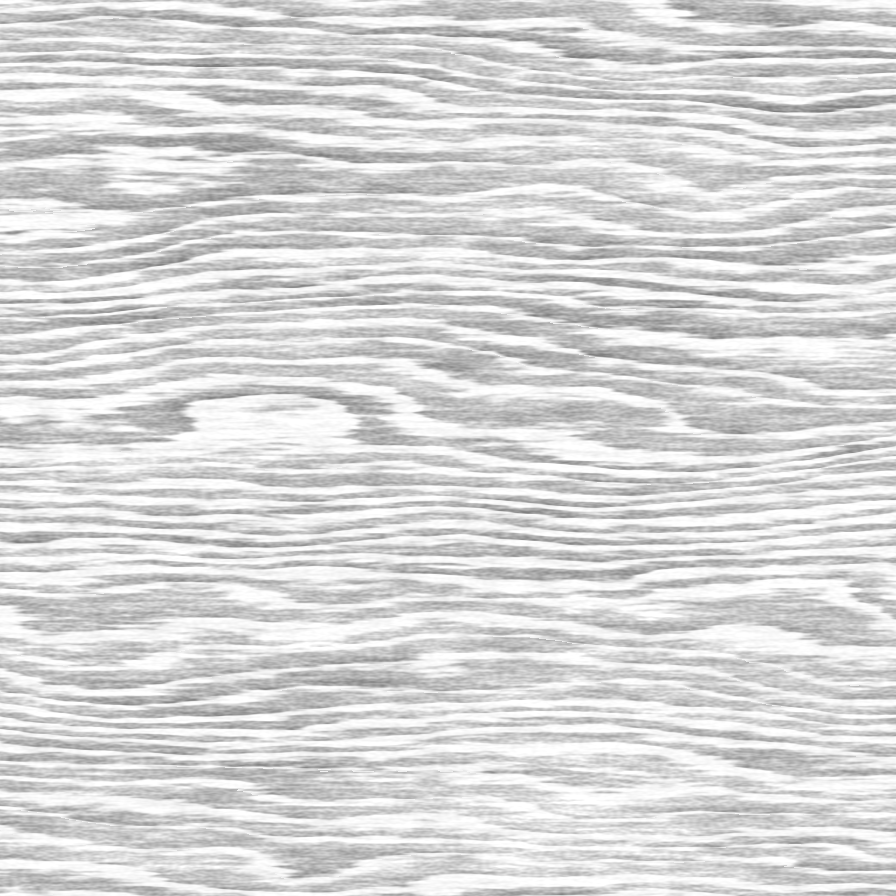
This texture is drawn by a Shadertoy shader. Its source:

```glsl
// Whitewashed wood: horizontal growth rings with pale bands and grey grain.
// Rings are the contours of a height field bent by stretched gradient noise;
// long fine fibres fray the ring edges and streak the grey wood.

const vec3 WHITEWASH = vec3(1.0);
const vec3 GREY_WOOD = vec3(0.5);
const float RING_COUNT = 46.0;

// Integer hash of a lattice cell, from 0 to 1
float hash(vec2 cell, uint seed) {
    uvec2 q = uvec2(ivec2(cell) + 4096);
    uint h = q.x * 1597334677u ^ q.y * 3812015801u ^ seed * 2798796415u;
    h = (h ^ (h >> 15)) * 2246822519u;
    h = (h ^ (h >> 13)) * 3266489917u;
    h ^= h >> 16;
    return float(h >> 8) / 16777216.0;
}

float cornerSlope(vec2 cell, vec2 offset, uint seed) {
    float angle = 6.28318 * hash(cell, seed);
    return dot(vec2(cos(angle), sin(angle)), offset);
}

// Gradient noise, roughly -0.7 to 0.7
float noise(vec2 p, uint seed) {
    vec2 i = floor(p), f = p - i;
    vec2 u = f * f * f * (f * (f * 6.0 - 15.0) + 10.0);
    vec2 e = vec2(1.0, 0.0);
    float low = mix(cornerSlope(i, f, seed), cornerSlope(i + e, f - e, seed), u.x);
    float high = mix(cornerSlope(i + e.yx, f - e.yx, seed),
                     cornerSlope(i + 1.0, f - 1.0, seed), u.x);
    return mix(low, high, u.y);
}

// Height field whose whole-number contours are the ring edges
float ringField(vec2 p) {
    float arches = 4.2 * noise(p * vec2(1.5, 5.0), 2u);
    float swoops = 1.4 * noise(p * vec2(3.6, 13.0), 3u);
    float ripples = 0.5 * noise(p * vec2(7.0, 32.0), 4u);
    return RING_COUNT * p.y + arches + swoops + ripples;
}

// White band at the top of a ring, then grey that deepens to a crisp lower edge
float ringShade(float level, float fray, float paleWidth) {
    float s = 1.0 - fract(level);
    float grey = smoothstep(paleWidth - 0.12, paleWidth + 0.2, s + fray);
    return grey * mix(0.6, 1.0, s) * (1.0 - smoothstep(0.84, 1.0, s));
}

void mainImage(out vec4 fragColor, in vec2 fragCoord) {
    vec2 p = fragCoord / iResolution.y;

    // Horizontal fibres, from long strands to fine specks
    float strands = noise(p * vec2(4.0, 75.0), 5u);
    float fibres = noise(p * vec2(13.0, 170.0), 6u);
    float hairs = noise(p * vec2(32.0, 290.0), 7u);
    float specks = noise(p * vec2(130.0, 400.0), 12u);

    // Rings, each with its own band width and depth
    float level = ringField(p) + 0.12 * strands + 0.14 * fibres + 0.12 * hairs;
    vec2 ring = vec2(floor(level), 0.0);
    float paleWidth = mix(0.12, 0.42, hash(ring, 8u));
    float fray = 0.35 * strands + 0.4 * fibres + 0.35 * hairs;
    float shade = ringShade(level, fray, paleWidth);

    // Depth drifts along the boards, leaving worn and dark patches
    float patches = noise(p * vec2(2.2, 6.0), 9u) + 0.8 * noise(p * vec2(5.0, 26.0), 10u);
    float depth = mix(0.2, 0.3, hash(ring, 11u)) * clamp(1.0 + 0.6 * patches, 0.5, 1.5);

    // Grain shows most where the wood is grey
    float grain = 0.12 * strands + 0.16 * fibres + 0.17 * hairs + 0.14 * specks;
    float darkness = 0.025 + depth * shade + grain * mix(0.3, 1.0, shade);

    vec3 color = mix(WHITEWASH, GREY_WOOD, clamp(darkness / 0.5, 0.0, 1.0));
    fragColor = vec4(color, 1.0);
}
```
